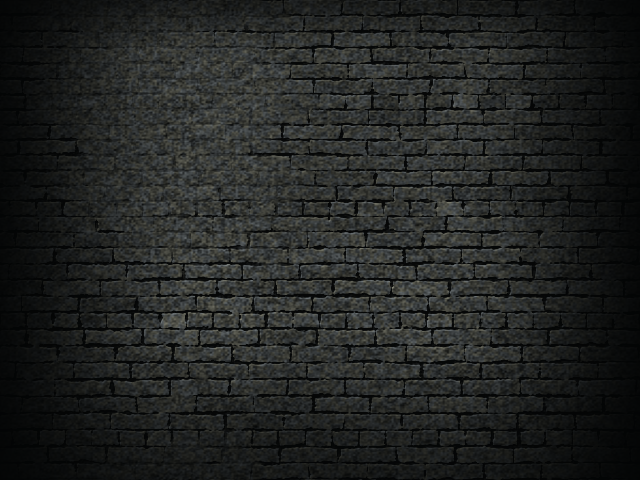
This texture is drawn by a WebGL 1 fragment shader. Its source:

```glsl
precision highp float;
// Dark, worn brick wall: 30 running-bond courses of 11 stretchers, every seventh
// course made of 24 headers, partly buried under rough plaster. Relief comes from
// a height difference; all noise wraps, and the edges fade to near black.

uniform vec2 u_resolution;

float hash(vec2 p) {
  return fract(sin(dot(p, vec2(127.1, 311.7))) * 43758.55);
}

// Value noise with a whole number of cells per canvas, so that it wraps
float noise(vec2 uv, vec2 cells) {
  vec2 p = uv * cells, i = floor(p), f = fract(p);
  f = f * f * (3.0 - 2.0 * f);
  vec2 a = mod(i, cells), b = mod(i + 1.0, cells);
  return mix(mix(hash(a), hash(vec2(b.x, a.y)), f.x),
             mix(hash(vec2(a.x, b.y)), hash(b), f.x), f.y);
}

float fbm(vec2 uv, vec2 cells) {
  float sum = 0.0, amp = 0.42;
  for (int k = 0; k < 3; k++) {
    sum += amp * noise(uv, cells);
    cells *= 2.0;
    amp *= 0.8;
  }
  return sum / 1.025;
}

// Plaster patch in the upper left, measured around the wrapped canvas
float plasterMask(vec2 uv) {
  vec2 d = fract(uv - vec2(0.27, 0.77) + 0.5) - 0.5;
  float ragged = fbm(uv, vec2(9.0, 14.0)) - 0.5;
  return smoothstep(1.1, 0.75, length(d / vec2(0.22, 0.34)) + ragged * 1.5);
}

// Returns height, brick coverage and brick tone
vec3 wall(vec2 uv, float plaster) {
  float grain = fbm(uv, vec2(70.0, 68.0));
  vec2 wobble = vec2(noise(uv, vec2(40.0, 30.0)), noise(uv + 0.37, vec2(24.0, 18.0))) - 0.5;

  // Courses, counted from the top, with a slow drift in their height
  float down = 1.0 - uv.y;
  float y = down * 30.0 + 0.28 - 0.25 * cos(6.28318 * (down - 0.05)) + wobble.y * 0.11;
  float row = mod(floor(y), 30.0);
  float header = step(5.5, mod(row, 7.0));
  float count = mix(11.0, 24.0, header);
  float x = uv.x * count + 0.5 * mod(row, 2.0) + 0.35 * hash(vec2(row, 4.0)) + wobble.x * 0.05;
  vec2 id = vec2(mod(floor(x), count), row);

  // Rounded brick outline in units of canvas height
  vec2 size = vec2(4.0 / 3.0 / count, 1.0 / 30.0);
  float joint = 0.0008 + 0.0024 * noise(uv, vec2(48.0, 36.0));
  vec2 q = abs(fract(vec2(x, y)) - 0.5) * size - size * 0.5 + joint + 0.002;
  float edge = length(max(q, 0.0)) + min(max(q.x, q.y), 0.0) - 0.002;
  edge += (0.5 - grain) * 0.009;
  float soft = max(0.0013, 0.5 / u_resolution.y);
  float face = smoothstep(soft, -soft, edge);
  face = mix(face, 0.75 + 0.25 * face, plaster);

  // Brick tones, with a few pale headers
  float tone = hash(id + 7.0) - 0.5;
  tone += header * 1.3 * step(0.86, hash(id + 19.0));
  tone *= 1.0 - plaster;

  // Plaster sags in flat ripples across the buried courses
  float ripple = noise(uv, vec2(22.0, 44.0)) * plaster;
  return vec3(face * 0.5 + grain * 1.3 + ripple * 0.9, face, tone);
}

void main() {
  vec2 uv = gl_FragCoord.xy / u_resolution;
  float plaster = plasterMask(uv);
  vec3 here = wall(uv, plaster);
  float relief = here.x - wall(uv + vec2(-0.0010, 0.0028), plaster).x;

  // Surface brightness: mortar, brick tone, grain and light from above
  float grit = noise(uv, vec2(300.0, 230.0)) - 0.5;
  float mottle = fbm(uv + 0.21, vec2(80.0, 84.0)) - 0.5;
  float brick = 0.208 + 0.05 * here.z + 0.11 * mottle + 0.17 * grit;
  float value = mix(0.025 + 0.05 * grit, brick, here.y) + 0.19 * relief;
  value *= 0.87 + 0.26 * noise(uv, vec2(6.0, 5.0));

  // Darkness gathered at the borders, equal on opposite edges
  float across = smoothstep(-0.06, 0.32, uv.x) * smoothstep(1.06, 0.68, uv.x);
  float along = smoothstep(-0.02, 0.34, uv.y) * smoothstep(1.02, 0.88, uv.y);
  value = max(value, 0.01) * across * mix(0.38, 1.0, along);

  // Cool shadows and highlights, warm middle tones
  vec3 cool = vec3(0.96, 1.01, 1.03), warm = vec3(1.03, 1.02, 0.90);
  vec3 tint = mix(cool, warm, smoothstep(0.3, 0.7, noise(uv + 0.53, vec2(180.0, 135.0))));
  gl_FragColor = vec4(vec3(0.012, 0.017, 0.018) + value * tint, 1.0);
}
```
